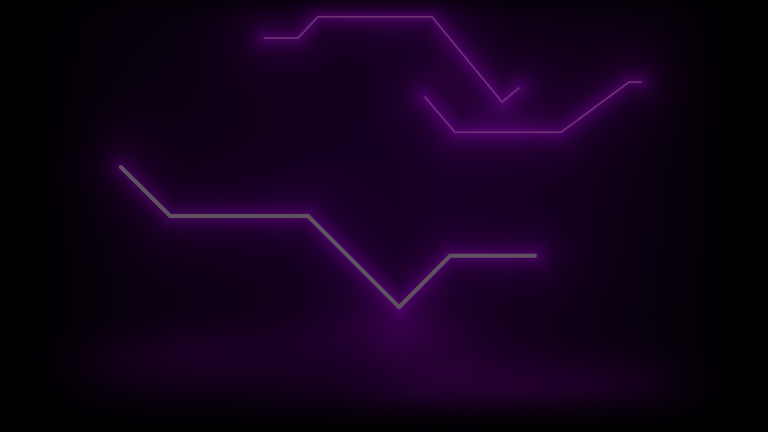
Reproduce this background procedurally as a WebGL 1 fragment shader.

```glsl
precision highp float;
// Bent neon lines glowing violet in a dark room with a hazy floor.

uniform vec2 u_resolution;

#define THIN_WIDTH 0.0017
#define THICK_WIDTH 0.0047
#define NEAR_REACH 0.020
#define WIDE_REACH 0.075
#define NEAR_GLOW 0.48
#define WIDE_GLOW 0.29
#define HAZE_SCALE 4.0
#define HAZE_AMOUNT 0.5

const vec3 NIGHT = vec3(0.010, 0.000, 0.018);
const vec3 ROOM = vec3(0.058, 0.000, 0.095);
const vec3 VIOLET = vec3(0.31, 0.005, 0.40);
const vec3 FLOOR_LIGHT = vec3(0.105, 0.000, 0.125);
const vec3 THIN_COLOR = vec3(0.43, 0.22, 0.44);
const vec3 THICK_COLOR = vec3(0.37, 0.32, 0.37);

float hash(vec2 p) {
  return fract(sin(dot(p, vec2(127.1, 311.7))) * 43758.55);
}

float noise(vec2 p) {
  vec2 i = floor(p);
  vec2 f = fract(p);
  f = f * f * (3.0 - 2.0 * f);
  return mix(mix(hash(i), hash(i + vec2(1.0, 0.0)), f.x),
             mix(hash(i + vec2(0.0, 1.0)), hash(i + 1.0), f.x), f.y);
}

float fbm(vec2 p) {
  float sum = 0.0;
  float weight = 0.5;
  for (int i = 0; i < 4; i++) {
    sum += weight * noise(p);
    p = p * 2.03 + 7.3;
    weight *= 0.5;
  }
  return sum;
}

float segment(vec2 p, vec2 a, vec2 b) {
  vec2 pa = p - a;
  vec2 ba = b - a;
  float t = clamp(dot(pa, ba) / max(dot(ba, ba), 1e-5), 0.0, 1.0);
  return length(pa - ba * t);
}

// Distance to a path of five joined segments.
float path(vec2 p, vec2 a, vec2 b, vec2 c, vec2 d, vec2 e, vec2 f) {
  float start = min(segment(p, a, b), segment(p, b, c));
  float end = min(segment(p, d, e), segment(p, e, f));
  return min(min(start, segment(p, c, d)), end);
}

float glow(float dist) {
  return NEAR_GLOW * exp(-dist / NEAR_REACH) + WIDE_GLOW * exp(-dist / WIDE_REACH);
}

float stroke(float dist, float halfWidth, float pixel) {
  return 1.0 - smoothstep(-0.7 * pixel, 0.7 * pixel, dist - halfWidth);
}

float blob(vec2 p, vec2 center, vec2 radius) {
  vec2 q = (p - center) / radius;
  return exp(-dot(q, q));
}

void main() {
  // Height is 1; the scene is centred across the width.
  float pixel = 1.0 / u_resolution.y;
  vec2 p = gl_FragCoord.xy * pixel;
  p.x += 0.5 * (16.0 / 9.0 - u_resolution.x * pixel);

  float upper = path(p, vec2(0.613, 0.912), vec2(0.690, 0.912), vec2(0.736, 0.961),
                     vec2(1.000, 0.961), vec2(1.162, 0.764), vec2(1.201, 0.796));
  float middle = path(p, vec2(0.984, 0.775), vec2(1.053, 0.694), vec2(1.299, 0.694),
                      vec2(1.456, 0.810), vec2(1.484, 0.810), vec2(1.484, 0.810));
  float lower = path(p, vec2(0.280, 0.613), vec2(0.394, 0.500), vec2(0.713, 0.500),
                     vec2(0.924, 0.289), vec2(1.042, 0.408), vec2(1.238, 0.408));

  // Dim room light
  vec3 color = NIGHT + ROOM * blob(p, vec2(0.92, 0.52), vec2(0.62, 0.58));

  // Hazy pools of light on the floor
  float pools = 0.85 * blob(p, vec2(1.17, 0.10), vec2(0.36, 0.085))
              + 0.60 * blob(p, vec2(0.43, 0.17), vec2(0.30, 0.075))
              + 0.65 * blob(p, vec2(0.91, 0.23), vec2(0.22, 0.09));
  float haze = fbm(p * vec2(1.0, 2.2) * HAZE_SCALE);
  color += FLOOR_LIGHT * pools * mix(1.0, 2.0 * haze, HAZE_AMOUNT);

  // Halos around the lines
  color += VIOLET * (glow(upper) + glow(middle) + glow(lower));

  // Dark borders
  float border = smoothstep(0.0, 0.32, p.x) * smoothstep(0.0, 0.32, 16.0 / 9.0 - p.x);
  border *= smoothstep(-0.02, 0.11, p.y) * smoothstep(-0.05, 0.05, 1.0 - p.y);
  color *= border;

  // Line cores
  float thin = stroke(min(upper, middle), THIN_WIDTH, pixel);
  color = mix(color, THIN_COLOR, thin);
  color = mix(color, THICK_COLOR, stroke(lower, THICK_WIDTH, pixel));

  gl_FragColor = vec4(color, 1.0);
}
```
